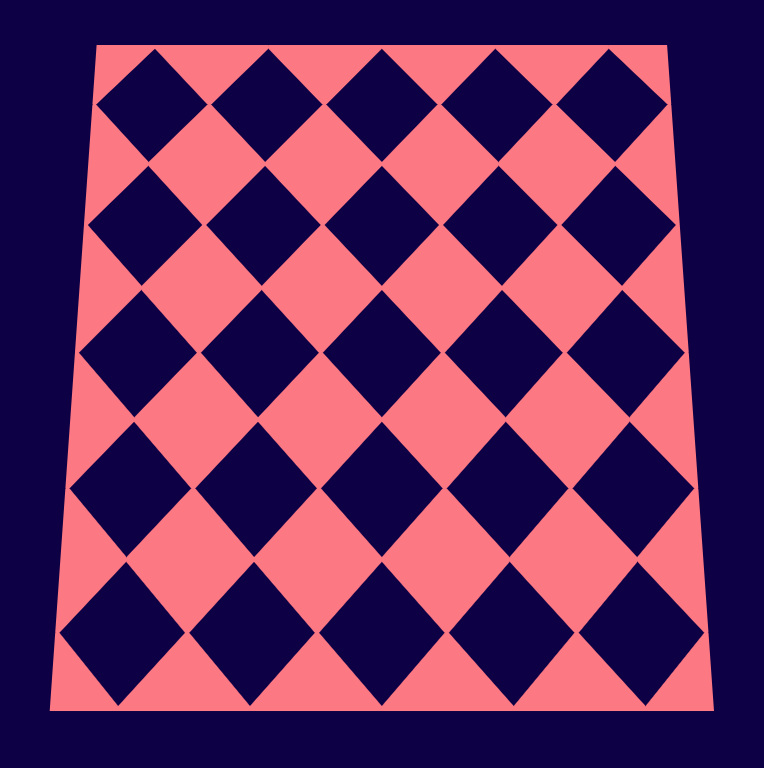
Give the GLSL for this pattern, as a WebGL 2 fragment shader.

```glsl
#version 300 es
precision highp float;
// A five by five board of dark diamonds on a coral panel leaning away from the viewer.
// The panel is a trapezoid; its straight sides give an exact perspective mapping,
// in which each diamond is a sum of absolute cell coordinates.

uniform vec2 u_resolution;
out vec4 outColor;

// Coverage of a shape from its signed distance (negative inside).
float coverage(float dist, float pixel) {
    return clamp(0.5 - dist / pixel, 0.0, 1.0);
}

// Panel coordinates, 0 to 1 across and 0 (top) to 1 (bottom) in perspective depth.
vec2 panelCoords(float x, float width, float topWidth, float bottomWidth) {
    float depth = (1.0 / topWidth - 1.0 / width) / (1.0 / topWidth - 1.0 / bottomWidth);
    return vec2(x / width + 0.5, depth);
}

void main() {
    vec2 p = gl_FragCoord.xy / u_resolution;
    vec2 pixel = 1.0 / u_resolution;
    vec3 navy = vec3(0.05, 0.0, 0.27);
    vec3 coral = vec3(0.99, 0.47, 0.51);

    // Trapezoid panel, widening linearly towards the bottom
    float top = 0.9414, bottom = 0.0742;
    float topWidth = 0.7467, bottomWidth = 0.8695;
    float x = p.x - 0.4998;
    float width = topWidth + (bottomWidth - topWidth) * (top - p.y) / (top - bottom);
    float panel = coverage(abs(x) - 0.5 * width, pixel.x)
                * coverage(max(p.y - top, bottom - p.y), pixel.y);

    // Grid of cells with equal gaps between diamonds and around the border
    float count = 5.0, gap = 0.0065;
    vec2 uv = panelCoords(x, width, topWidth, bottomWidth);
    float pitch = (1.0 - gap) / count;
    vec2 cell = abs(fract((uv - 0.5 * gap) / pitch) - 0.5);

    // Diamond distance, brought back to canvas units by the local cell width
    float halfSize = 0.5 - 0.5 * gap / pitch;
    float dist = (cell.x + cell.y - halfSize) * 0.7071 * pitch * width;
    float diamond = coverage(dist, pixel.x);

    outColor = vec4(mix(navy, coral, panel * (1.0 - diamond)), 1.0);
}
```
